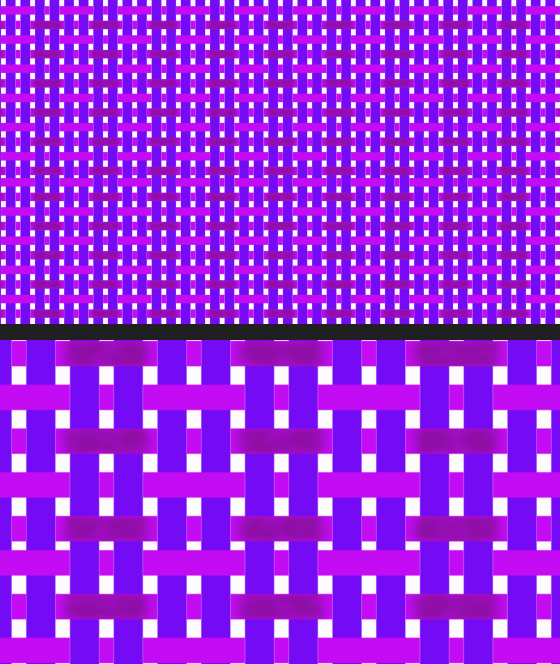
Top: the whole. Bottom: its middle third, enlarged.
Give the GLSL for this pattern, as a WebGL 2 fragment shader.

```glsl
#version 300 es
precision highp float;
// Woven basket pattern: violet vertical bands crossed by magenta threads that
// float over two bands and dive under two, alternating row by row. Odd rows
// carry soft plum shading on their floats, broken up with gradient noise.

uniform vec2 u_resolution;
out vec4 fragColor;

// Layout in thread pitches: one unit is the spacing between threads.
const vec2 THREADS = vec2(38.4, 22.2);   // pitches across and down the canvas
const float BAND_HALF = 0.333;           // half width of a vertical band
const float THREAD_HALF = 0.290;         // half height of a horizontal thread
const float FIRST_BAND = 0.733;
const float FIRST_ROW = 0.71;
const float FIRST_FLOAT = 1.233;         // centre of a float on even rows
const float BLOCK_ROWS = 11.78;          // twelve rows, the last gap trimmed
const float BLOCK_SEAM = 0.32;

const vec3 GROUND = vec3(0.995, 0.985, 0.995);
const vec3 VIOLET = vec3(0.455, 0.045, 0.955);
const vec3 MAGENTA = vec3(0.765, 0.045, 0.955);
const vec3 PLUM = vec3(0.555, 0.055, 0.650);

vec2 hashGradient(vec2 cell) {
  vec3 h = fract(cell.xyx * vec3(0.1031, 0.1030, 0.0973));
  h += dot(h, h.yzx + 33.33);
  float angle = 6.28318 * fract((h.x + h.y) * h.z);
  return vec2(cos(angle), sin(angle));
}

float gradientNoise(vec2 p) {
  vec2 i = floor(p), f = fract(p);
  vec2 w = f * f * f * (f * (f * 6.0 - 15.0) + 10.0);
  float a = dot(hashGradient(i), f);
  float b = dot(hashGradient(i + vec2(1, 0)), f - vec2(1, 0));
  float c = dot(hashGradient(i + vec2(0, 1)), f - vec2(0, 1));
  float d = dot(hashGradient(i + vec2(1, 1)), f - vec2(1, 1));
  return mix(mix(a, b, w.x), mix(c, d, w.x), w.y);
}

// Signed offset from the nearest of a series of evenly spaced centres.
float repeatOffset(float x, float centre, float period) {
  return mod(x - centre + 0.5 * period, period) - 0.5 * period;
}

// Soft-edged coverage of a strip around offset zero.
float strip(float offset, float halfWidth, float softness) {
  return 1.0 - smoothstep(-softness, softness, abs(offset) - halfWidth);
}

// Plum shading of one float: a blurred capsule with two faint lobes.
float floatShade(vec2 q, float grain) {
  float d = length(max(abs(q) - vec2(0.72, 0.08), 0.0));
  float lobes = 0.92 - 0.08 * cos(6.28318 * q.x);
  return clamp((1.0 - smoothstep(0.0, 0.5, d)) * (lobes + 0.3 * grain), 0.0, 1.0);
}

void main() {
  vec2 uv = gl_FragCoord.xy / u_resolution;
  vec2 p = vec2(uv.x, 1.0 - uv.y) * THREADS;
  vec2 softness = 0.6 * THREADS / u_resolution + 0.008;

  // Rows restart after each block, leaving a narrower gap at the seam.
  float block = floor(max(p.y - BLOCK_SEAM, 0.0) / BLOCK_ROWS);
  float y = p.y - block * BLOCK_ROWS;
  float row = floor(y - FIRST_ROW + 0.5);
  float oddRow = mod(row, 2.0);
  float rowOffset = y - FIRST_ROW - row;

  float bandOffset = repeatOffset(p.x, FIRST_BAND, 1.0);
  float floatOffset = repeatOffset(p.x, FIRST_FLOAT + 2.0 * oddRow, 4.0);

  // Coverage; the over/under switch falls inside the gaps between bands.
  float thread = strip(rowOffset, THREAD_HALF, softness.y);
  float band = strip(bandOffset, BAND_HALF, softness.x);
  float over = step(abs(floatOffset), 1.0);

  // Thread colour with shading on odd rows.
  float grain = gradientNoise(p * vec2(2.3, 3.7));
  float shade = oddRow * floatShade(vec2(floatOffset, rowOffset), grain);
  vec3 threadColour = mix(MAGENTA, PLUM, shade);

  // Stack: ground, bands, then threads wherever bands do not cover them.
  vec3 colour = mix(GROUND, VIOLET, band);
  colour = mix(colour, threadColour, thread * mix(1.0 - band, 1.0, over));
  fragColor = vec4(colour, 1.0);
}
```
